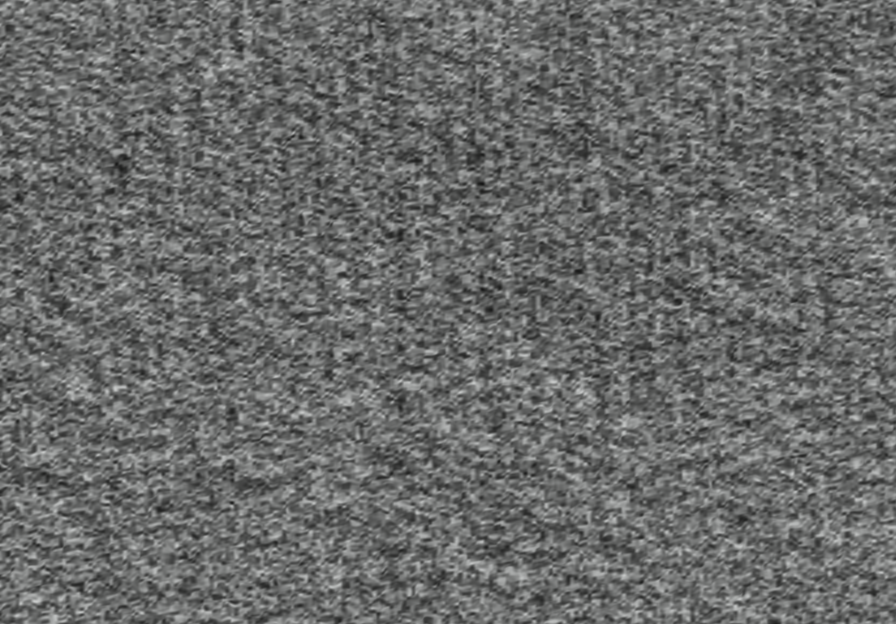
Give the GLSL for this texture, as a Shadertoy shader.

```glsl
// Heathered grey knit cloth: fine horizontal flecks, faint wales and soft blotches.

// Frequencies are cells per canvas height, across and up.
const vec2 GRAIN_FREQ  = vec2(145.0, 195.0);
const vec2 FLECK_FREQ  = vec2(70.0, 165.0);
const vec2 STREAK_FREQ = vec2(27.0, 92.0);
const vec2 PATCH_FREQ  = vec2(11.0, 32.0);
const vec2 CLOUD_FREQ  = vec2(3.5, 5.5);
const vec2 WALE_FREQ   = vec2(75.0, 4.0);
const vec2 WARP_FREQ   = vec2(82.0, 70.0);

const float GRAIN_AMP  = 0.38;
const float FLECK_AMP  = 0.26;
const float STREAK_AMP = 0.10;
const float PATCH_AMP  = 0.055;
const float CLOUD_AMP  = 0.045;
const float WALE_AMP   = 0.035;

const float WARP_SIZE   = 0.004;  // bend of the yarn, in canvas heights
const float ROW_TILT    = 0.03;   // slope of the rows
const float GRAIN_SLANT = -0.22;  // slope of the grains within a row
const float FLECK_SLANT = 0.10;   // slope of the longer fibres
const float HIGHLIGHT   = 0.35;   // stretches the light fibres
const float VARIANCE    = 0.0100; // keeps the mean steady under HIGHLIGHT

const vec3 BASE_GREY   = vec3(0.413, 0.418, 0.415);
const vec3 LIGHT_TINT  = vec3(1.0, 1.01, 1.01);

float hash(vec2 cell) {
    return fract(sin(dot(cell, vec2(127.1, 311.7))) * 43758.5453);
}

// Smooth value noise centred on zero
float noise(vec2 p) {
    vec2 cell = floor(p);
    vec2 f = fract(p);
    vec2 w = f * f * (3.0 - 2.0 * f);
    float low  = mix(hash(cell), hash(cell + vec2(1.0, 0.0)), w.x);
    float high = mix(hash(cell + vec2(0.0, 1.0)), hash(cell + vec2(1.0, 1.0)), w.x);
    return mix(low, high, w.y) - 0.5;
}

// Bends the rows so that the fibres curl around the stitches
vec2 bendYarn(vec2 p) {
    p.y += ROW_TILT * p.x;
    vec2 bend = vec2(noise(p * WARP_FREQ + 17.0), noise(p * WARP_FREQ + 91.0));
    return p + WARP_SIZE * bend;
}

vec2 slant(vec2 p, float slope) {
    return vec2(p.x, p.y + slope * p.x);
}

// Brightness offset of the cloth, summed from fine to coarse
float clothTone(vec2 p) {
    vec2 yarn = bendYarn(p);
    float tone = GRAIN_AMP * noise(slant(yarn, GRAIN_SLANT) * GRAIN_FREQ);
    tone += FLECK_AMP * noise(slant(yarn, FLECK_SLANT) * FLECK_FREQ + 37.0);
    tone += STREAK_AMP * noise(yarn * STREAK_FREQ + 53.0);
    tone += PATCH_AMP * noise(yarn * PATCH_FREQ + 71.0);
    tone += CLOUD_AMP * noise(p * CLOUD_FREQ + 5.0);
    tone += WALE_AMP * noise(p * WALE_FREQ + 23.0);
    return tone + HIGHLIGHT * (tone * tone - VARIANCE);
}

void mainImage(out vec4 fragColor, in vec2 fragCoord) {
    vec2 p = fragCoord / iResolution.y;
    vec3 color = BASE_GREY + clothTone(p) * LIGHT_TINT;
    fragColor = vec4(clamp(color, 0.0, 1.0), 1.0);
}
```
